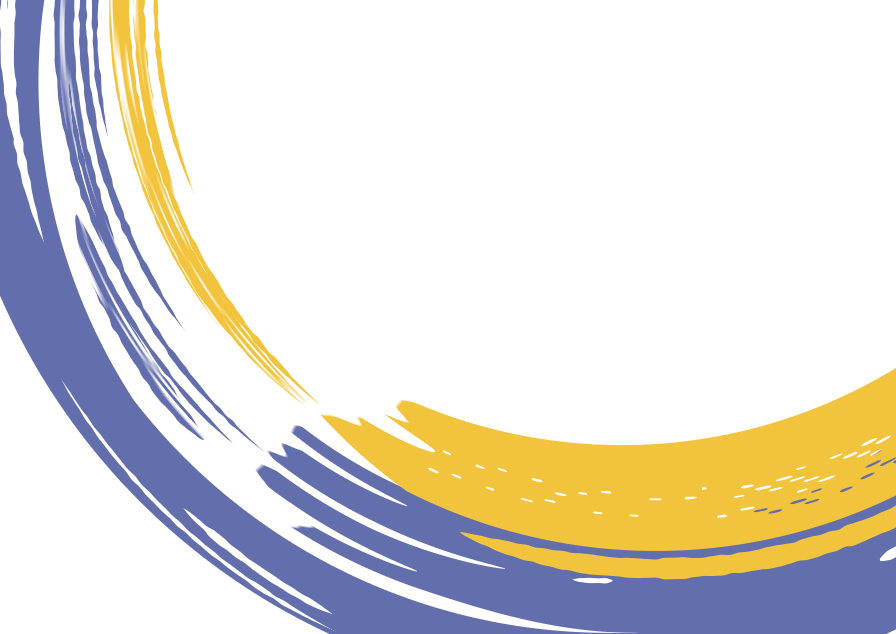
Write a Shadertoy shader that draws this background.

```glsl
// Two sweeping dry-brush arcs, blue under yellow, on white paper.
// Each arc is drawn in polar coordinates about its own centre: solid ring bodies,
// tapered ribbons for stray bristles, wedges for notches, and hashed dashes.

const vec2 CANVAS = vec2(768.0, 542.0);      // design units, origin lower left
const vec2 BLUE_CENTRE = vec2(521.0, 515.5);
const vec2 GOLD_CENTRE = vec2(562.0, 542.0);
const vec2 GOLD_HOLLOW = vec2(533.0, 613.0); // centre of the inner gold edge
const float BLUE_OUTER = 568.0;
const float GOLD_OUTER = 471.0;
const float HOLLOW_RADIUS = 451.5;
const vec3 PAPER = vec3(1.0);
const vec3 BLUE = vec3(0.39, 0.43, 0.68);
const vec3 GOLD = vec3(0.95, 0.77, 0.24);
const float ROUGHNESS = 1.6;
const int DASH_ROWS = 9;

float unitsPerPixel;

float hash(vec2 p) {
    vec3 h = fract(vec3(p.xyx) * 0.1031);
    h += dot(h, h.yzx + 33.33);
    return fract((h.x + h.y) * h.z);
}

float noise(vec2 p) {
    vec2 i = floor(p), f = fract(p);
    f = f * f * (3.0 - 2.0 * f);
    return mix(mix(hash(i), hash(i + vec2(1, 0)), f.x),
               mix(hash(i + vec2(0, 1)), hash(i + vec2(1, 1)), f.x), f.y);
}

float saturate(float x) { return clamp(x, 0.0, 1.0); }

// Antialiased coverage of a signed distance, positive inside
float cover(float d) { return saturate(d / unitsPerPixel + 0.5); }

// Radius, and angle from straight down growing to the left
vec2 polar(vec2 p, vec2 centre) {
    vec2 d = centre - p;
    return vec2(length(d), atan(d.x, d.y));
}

// Arc with pointed ends; radius and angle run from .x to .y
float ribbon(vec2 q, vec2 radii, vec2 angles, float halfWidth) {
    float t = (q.y - angles.x) / (angles.y - angles.x);
    float profile = sqrt(saturate(6.0 * t * (1.0 - t)));
    float rough = (noise(vec2(q.y * 60.0, radii.x)) - 0.5) * ROUGHNESS;
    float w = mix(-unitsPerPixel, halfWidth + rough * min(1.0, halfWidth * 0.4), profile);
    return cover(w - abs(q.x - mix(radii.x, radii.y, t)));
}

// Notch opening to the left of its tip angle
float wedge(vec2 q, float radius, float tip, float halfWidth) {
    float w = halfWidth * sqrt(saturate((q.y - tip) * 4.0));
    return cover(mix(-unitsPerPixel, w, step(tip, q.y)) - abs(q.x - radius));
}

// Streaks along the arc; a higher level leaves more paper
float dry(vec2 q, float level) {
    return cover((noise(vec2(q.x * 0.45, q.y * 7.0)) - level) * 2.5);
}

float blueArc(vec2 q) {
    // Broad outer band with its scratches
    float inner = min(484.0 + (1.62 - q.y) * 43.0, 514.5);
    float band = cover(q.x - inner) * cover(BLUE_OUTER - q.x);
    float scratch = ribbon(q, vec2(508.0, 516.0), vec2(1.95, 1.21), 3.5);
    scratch = max(scratch, ribbon(q, vec2(519.0, 517.0), vec2(1.9, 1.38), 3.0));
    scratch = max(scratch, ribbon(q, vec2(555.0, 564.0), vec2(1.01, 0.42), 1.7));
    scratch = max(scratch, ribbon(q, vec2(546.5, 551.5), vec2(0.73, 0.44), 2.8));
    // Lower body, ragged at its start
    float start = mix(0.66, 0.55, smoothstep(486.0, 490.0, q.x));
    start += (noise(vec2(q.x * 0.16, 3.0)) - 0.5) * 0.06;
    float limit = 515.5 - 12.0 * smoothstep(-0.1, 0.32, q.y);
    float body = cover((start - q.y) * 110.0) * cover(q.x - 428.0) * cover(limit - q.x);
    body *= 1.0 - wedge(q, 441.0, 0.40, 3.5);
    body *= 1.0 - wedge(q, 468.0, 0.19, 3.2);
    body *= 1.0 - wedge(q, 490.0, 0.34, 3.5);
    scratch = max(scratch, ribbon(q, vec2(470.0), vec2(0.066, -0.01), 1.9));
    scratch = max(scratch, ribbon(q, vec2(509.0), vec2(-0.475, -0.56), 4.0));
    // Stray bristles on the left
    float hairs = ribbon(q, vec2(468.0, 464.0), vec2(2.0, 1.1), 8.5) * dry(q, 0.25);
    hairs = max(hairs, ribbon(q, vec2(464.0, 465.0), vec2(1.5, 0.68), 2.2));
    hairs = max(hairs, ribbon(q, vec2(454.0, 444.0), vec2(2.0, 0.95), 3.0));
    hairs = max(hairs, ribbon(q, vec2(443.0, 438.0), vec2(2.0, 1.36), 2.3));
    hairs = max(hairs, ribbon(q, vec2(482.0, 492.0), vec2(1.24, 0.78), 7.5) * dry(q, 0.4));
    hairs = max(hairs, ribbon(q, vec2(478.0, 477.0), vec2(1.2, 0.73), 1.7));
    return max(max(band, body) * (1.0 - scratch), hairs);
}

float goldArc(vec2 q, float hollow) {
    // Main body with a torn start
    float start = mix(0.56, 0.6 + 0.0055 * (q.x - 436.0), smoothstep(425.0, 437.0, q.x));
    start += (noise(vec2(q.x * 0.16, 8.0)) - 0.5) * 0.07;
    float outer = mix(GOLD_OUTER, 455.0, saturate((q.y - 0.47) / 0.23));
    float body = cover((start - q.y) * 110.0) * cover(outer - q.x) * cover(hollow);
    body *= 1.0 - wedge(q, 430.0, 0.455, 9.0);
    // Broken dashes let the lower paint through
    for (int i = 0; i < DASH_ROWS; i++) {
        float row = float(i), cell = floor(q.y * 14.0 + row * 0.37);
        float seed = hash(vec2(cell + 40.0, row));
        float left = (cell + 0.95 - row * 0.37) / 14.0;
        float radius = 419.0 + row * 3.7 + seed * 2.0;
        float dash = ribbon(q, vec2(radius), vec2(left, left - 0.02 - 0.04 * seed), 0.9);
        float density = mix(0.55, 0.22, smoothstep(-0.3, 0.0, q.y));
        body *= 1.0 - dash * step(seed, density) * step(q.y, 0.46);
    }
    // Trailing stripe and bristles on the left
    float stripe = ribbon(q, vec2(485.0, 488.5), vec2(0.355, -0.8), 8.5);
    float hairs = ribbon(q, vec2(459.5, 457.5), vec2(2.1, 0.7), 7.5) * dry(q, 0.33);
    hairs = max(hairs, ribbon(q, vec2(468.0, 467.0), vec2(1.65, 0.91), 1.0));
    hairs = max(hairs, ribbon(q, vec2(446.0, 450.0), vec2(1.5, 0.69), 2.3));
    hairs = max(hairs, ribbon(q, vec2(440.0, 445.0), vec2(2.0, 1.18), 4.5) * dry(q, 0.4));
    hairs = max(hairs, ribbon(q, vec2(428.0, 429.0), vec2(2.0, 1.16), 2.0));
    return max(max(body, stripe), hairs);
}

void mainImage(out vec4 fragColor, in vec2 fragCoord) {
    unitsPerPixel = CANVAS.y / iResolution.y;
    vec2 p = fragCoord / iResolution.xy * CANVAS;
    float hollow = HOLLOW_RADIUS - length(p - GOLD_HOLLOW);
    vec3 colour = mix(PAPER, BLUE, blueArc(polar(p, BLUE_CENTRE)));
    colour = mix(colour, GOLD, goldArc(polar(p, GOLD_CENTRE), -hollow));
    fragColor = vec4(colour, 1.0);
}
```
